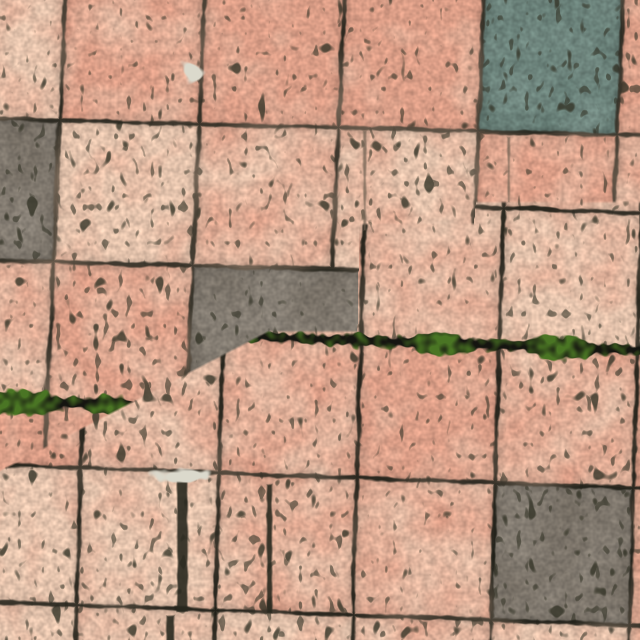
Give the GLSL for this texture, as a Shadertoy shader.

```glsl
#define PITCH 0.217
#define JOINT 0.0032
#define SOFT 0.0022
#define MOSS_WIDTH 0.0075
#define PIT_LEVEL 0.29
#define GRAIN 0.16
#define PINK vec3(0.86, 0.62, 0.53)
#define PALE vec3(0.90, 0.77, 0.68)
#define SLATE vec3(0.50, 0.47, 0.43)
#define TEAL vec3(0.43, 0.52, 0.49)
#define MORTAR vec3(0.45, 0.39, 0.33)
#define DARK vec3(0.12, 0.12, 0.09)

float hash(vec2 p) {
    vec3 q = fract(p.xyx * vec3(0.1031, 0.1030, 0.0973));
    q += dot(q, q.yzx + 33.33);
    return fract((q.x + q.y) * q.z);
}

float corner(vec2 cell, vec2 offset) {
    float angle = 6.28318 * hash(cell + 71.0);
    return dot(vec2(cos(angle), sin(angle)), offset);
}

// Gradient noise, centred on zero
float noise(vec2 p) {
    vec2 i = floor(p), f = p - i;
    vec2 u = f * f * f * (f * (f * 6.0 - 15.0) + 10.0);
    vec2 e = vec2(1.0, 0.0);
    return mix(mix(corner(i, f), corner(i + e, f - e), u.x),
               mix(corner(i + e.yx, f - e.yx), corner(i + 1.0, f - 1.0), u.x), u.y);
}

float band(float d, float halfWidth) {
    float soft = max(SOFT, 1.0 / iResolution.y);
    return 1.0 - smoothstep(halfWidth - soft, halfWidth + soft, d);
}

// Fired clay with mottling, grain and elongated pits
vec3 brickColor(vec2 p, vec2 id, bool isSlate) {
    float tone = hash(id + 23.0), wear = hash(id + 57.0);
    float mottle = noise(p * 13.0 + id) + 0.5 * noise(p * 31.0);
    vec3 color = mix(PINK, PALE, clamp(tone + 0.65 * mottle, 0.0, 1.0));
    if (isSlate) color = mix(TEAL, SLATE, step(0.5, id.y)) + 0.06 * mottle;
    color *= 1.0 + GRAIN * (noise(p * 85.0) + 0.8 * noise(p * 170.0));
    float cluster = 0.16 * noise(p * 11.0 + 5.0) + 0.12 * (wear - 0.5);
    float fine = noise(p * vec2(82.0, 54.0) + 9.0) + cluster;
    float coarse = noise(p * vec2(50.0, 33.0) + 40.0) + cluster;
    float pits = 0.6 * smoothstep(PIT_LEVEL, PIT_LEVEL + 0.2, fine);
    pits = max(pits, 0.8 * smoothstep(PIT_LEVEL + 0.08, PIT_LEVEL + 0.24, coarse));
    return mix(color, DARK * 1.7, pits);
}

// Grid position q: whole numbers lie on the joints
vec3 paving(vec2 p, vec2 q, bool lower) {
    q += 0.014 * vec2(noise(p * 17.0), noise(p * 17.0 + 30.0));
    vec2 cell = floor(q);
    float slateIndex = lower ? mod(cell.x - 2.5 - 5.0 * (cell.y - 4.0), 12.0)
                             : mod(cell.x - 2.5 - 2.0 * cell.y, 6.0);
    vec2 id = cell + (lower ? vec2(40.0, 10.0) : vec2(0.0));
    vec3 color = brickColor(p, id, slateIndex < 1.0);

    // Joints, worn unevenly and shaded at the brick edges
    vec2 gap = abs(fract(q + 0.5) - 0.5) * PITCH;
    float edge = min(gap.x, gap.y);
    float ragged = 0.0022 * noise(p * 28.0) + 0.002 * noise(p * 75.0);
    color *= 1.0 - 0.22 * exp(-edge / 0.006);
    float depth = clamp((lower ? 0.85 : 0.5) + noise(p * 9.0 + 3.0), 0.0, 1.0);
    color = mix(color, mix(MORTAR, DARK, depth), 0.92 * band(edge, JOINT + ragged));

    // Wide mossy joint above the third row
    float tuft = smoothstep(0.0, 0.35, noise(p * vec2(9.0, 3.0) + 1.7));
    float leaf = noise(p * 65.0);
    float width = MOSS_WIDTH + 0.011 * tuft + 0.009 * leaf;
    float green = clamp(0.15 + 0.65 * tuft + 1.1 * leaf, 0.0, 1.0);
    vec3 moss = mix(DARK * 0.7, vec3(0.29, 0.46, 0.14), green);
    return mix(color, moss, band(abs(q.y - 3.0) * PITCH, width));
}

// Upright cut from top to bottom
float cut(vec2 p, float x, float top, float bottom, float halfWidth) {
    float d = max(abs(p.x - x) - halfWidth, max(top - p.y, p.y - bottom));
    return band(d + 0.002 * noise(p * 45.0), 0.0);
}

float chip(vec2 p, vec2 center, vec2 radius) {
    float d = length((p - center) / radius) + 0.8 * noise(p * 55.0);
    return 1.0 - smoothstep(0.65, 1.15, d);
}

void mainImage(out vec4 fragColor, in vec2 fragCoord) {
    vec2 p = fragCoord / iResolution.xy;
    p.y = 1.0 - p.y; // rows are counted downward

    // Two slightly turned grids meet along a stepped, slanted seam
    vec2 upper = vec2((p.x + 0.045 * p.y - 0.1018) / 0.2181,
                      (p.y - 0.025 * p.x - 0.186) / 0.2214 + 1.0);
    vec2 lower = vec2((p.x + 0.03 * p.y - 0.1482) / 0.2161,
                      (p.y - 0.036 * p.x - 0.5117) / 0.2148 + 3.0);
    if (upper.y > 2.0) upper.x = min(upper.x, 1.9);
    float seam = max(0.736 - 0.52 * p.x, 0.518);
    seam = mix(seam, 0.35, smoothstep(0.558, 0.562, p.x));
    seam = mix(seam, 0.316, smoothstep(0.740, 0.744, p.x));
    vec3 color = mix(paving(p, upper, false), paving(p, lower, true),
                     smoothstep(-0.003, 0.003, p.y - seam));

    // Narrow pieces that fill out the rows
    float cuts = max(cut(p, 0.285, 0.752, 0.955, 0.008), cut(p, 0.421, 0.757, 0.958, 0.004));
    cuts = max(cuts, cut(p, 0.266, 0.962, 1.1, 0.006));
    float faint = max(cut(p, 0.570, 0.205, 0.36, 0.002), cut(p, 0.795, 0.215, 0.316, 0.0015));
    color = mix(color, DARK * 1.3, 0.9 * cuts);
    color = mix(color, MORTAR, 0.75 * faint);

    // Pale mortar crumbs
    float crumbs = max(chip(p, vec2(0.30, 0.112), vec2(0.018, 0.016)),
                       chip(p, vec2(0.285, 0.744), vec2(0.045, 0.011)));
    color = mix(color, vec3(0.86, 0.85, 0.80), crumbs);
    fragColor = vec4(clamp(color, 0.0, 1.0), 1.0);
}
```
